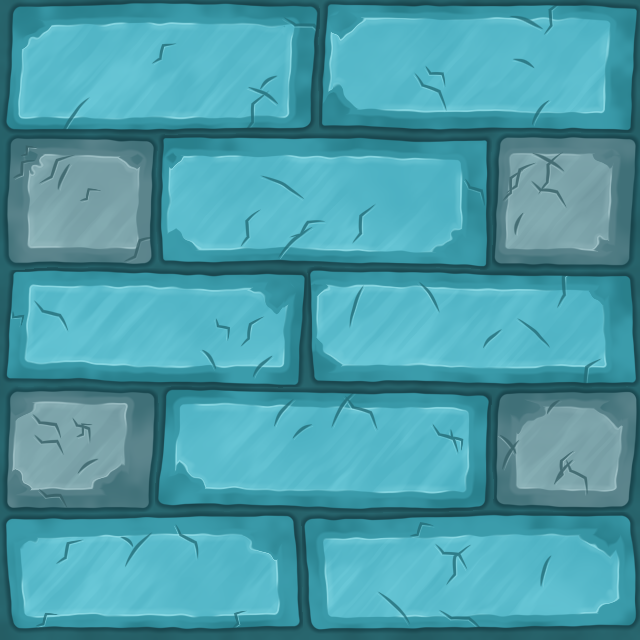
Reproduce this texture procedurally as a three.js fragment shader.

```glsl
// Hand-painted brick wall: five rows alternate two long teal bricks with a teal
// brick between two grey ones. Each brick is a skewed rounded box holding a chipped
// inner face, a chalky rim, diagonal brush strokes and hashed zigzag cracks.
varying vec2 vUv;

const float EDGE = 0.0013;       // softness of painted edges
const float HALF_JOINT = 0.0085; // half the mortar width

float hash(vec2 p) {
  vec3 q = fract(vec3(p.xyx) * 0.1031);
  q += dot(q, q.yzx + 33.33);
  return fract((q.x + q.y) * q.z);
}

float noise(vec2 p) {
  vec2 i = floor(p), f = fract(p);
  f = f * f * (3.0 - 2.0 * f);
  return mix(mix(hash(i), hash(i + vec2(1, 0)), f.x),
             mix(hash(i + vec2(0, 1)), hash(i + vec2(1, 1)), f.x), f.y);
}

float fbm(vec2 p) {
  return 0.55 * noise(p) + 0.3 * noise(p * 2.1 + 7.0) + 0.15 * noise(p * 4.3 + 19.0);
}

float fillMask(float d) { return 1.0 - smoothstep(-EDGE, EDGE, d); }

float sdBox(vec2 p, vec2 halfSize, float r) {
  vec2 d = abs(p) - halfSize + r;
  return length(max(d, 0.0)) + min(max(d.x, d.y), 0.0) - r;
}

// Lower edge of a row, with slightly uneven heights
float rowEdge(float i) {
  float sag = smoothstep(1.5, 3.0, i) * (1.0 - smoothstep(3.0, 5.0, i));
  return i * 0.2 - 0.019 * sag + 0.011 * (1.0 - step(0.5, i));
}

// Distance to the inner face, bitten by angular chips at its corners
float faceDistance(vec2 q, vec2 halfSize, float seed) {
  float d = sdBox(q + 0.004 * (noise(q * 45.0 + seed) - 0.5), halfSize, 0.006);
  for (int k = 0; k < 3; k++) {
    vec2 s = vec2(seed, float(k) + 40.0);
    vec2 corner = sign(vec2(hash(s), hash(s + 3.7)) - 0.5) * halfSize;
    vec2 v = q - corner * vec2(0.92 + 0.1 * hash(s + 5.0), 1.0);
    float radius = step(0.35, hash(s + 8.0)) * mix(0.012, 0.034, hash(s + 9.0));
    float bite = abs(v.x) * 0.7 + abs(v.y) * 0.8 + 0.014 * (noise(q * 75.0 + seed) - 0.5);
    d = max(d, radius - bite);
  }
  return d;
}

// Tapered zigzag scratches: x is the dark groove, y its lit lip
vec2 cracks(vec2 q, vec2 halfSize, float seed) {
  vec2 mask = vec2(0.0);
  for (int k = 0; k < 6; k++) {
    vec2 s = vec2(seed, float(k) + 70.0);
    vec2 at = (vec2(hash(s), hash(s + 2.3)) * 2.0 - 1.0) * halfSize * vec2(0.95, 0.85);
    float angle = hash(s + 4.1) < 0.6 ? mix(0.6, 1.3, hash(s + 5.0)) : mix(-1.0, -0.3, hash(s + 5.0));
    float size = mix(0.014, 0.042, hash(s + 6.0));
    vec2 along = vec2(cos(angle), sin(angle));
    vec2 l = vec2(dot(q - at, along), dot(q - at, vec2(-along.y, along.x)));
    float t = l.x / size;
    float zig = step(0.5, hash(s + 7.0));
    l.y += zig * 0.02 * (abs(fract(t * 0.75 + 0.3) - 0.5) - 0.25) + 0.004 * t * t;
    float width = 0.0026 * max(1.0 - t * t, 0.0);
    float inside = 1.0 - smoothstep(0.85, 1.0, abs(t));
    float groove = fillMask(abs(l.y) - width) * inside;
    float lip = fillMask(abs(l.y + 0.0035) - width * 0.35) * inside;
    mask = max(mask, vec2(groove, lip * noise(q * 60.0 + seed)));
  }
  return mask;
}

// Brush strokes leaning to the right
float strokes(vec2 p) {
  vec2 along = normalize(vec2(0.75, 0.85));
  vec2 s = vec2(dot(p, along), dot(p, vec2(-along.y, along.x)));
  float broad = smoothstep(0.4, 0.65, noise(s * vec2(10.0, 55.0)));
  float fine = smoothstep(0.45, 0.75, noise(s * vec2(14.0, 150.0) + 31.0));
  return 0.6 * broad + 0.4 * fine;
}

void main() {
  // Wavering hand-drawn coordinates
  vec2 p = vUv + 0.006 * (vec2(noise(vUv * 9.0), noise(vUv * 9.0 + 50.0)) - 0.5)
               + 0.0025 * (vec2(noise(vUv * 48.0), noise(vUv * 48.0 + 90.0)) - 0.5);

  // Row, column and bounds of the brick
  float row = 0.0;
  for (int i = 1; i < 5; i++) row += step(rowEdge(float(i)), p.y);
  float three = mod(row, 2.0);
  float split = mix(0.473 + 0.0016 * row * row, 0.246, three);
  float col = step(split, p.x) + three * step(0.769, p.x);
  float last = 1.0 + three;
  vec2 lo = vec2(col < 0.5 ? 0.007 : (col < 1.5 ? split : 0.769), rowEdge(row));
  vec2 hi = vec2(col > last - 0.5 ? 0.998 : (col < 0.5 ? split : 0.769), rowEdge(row + 1.0));
  float seed = row * 3.0 + col + 11.0;
  float grey = three * step(0.5, abs(col - 1.0));

  // Skewed brick and its inset face
  vec2 halfSize = (hi - lo) * 0.5 - HALF_JOINT;
  vec2 q = p - (lo + hi) * 0.5;
  q += q.yx * (vec2(hash(vec2(seed, 1.0)), hash(vec2(seed, 2.0))) - 0.5) * vec2(0.12, 0.045);
  float brick = sdBox(q, halfSize, mix(0.004, 0.014, hash(vec2(seed, 3.0))));
  vec2 shift = (vec2(hash(vec2(seed, 4.0)), hash(vec2(seed, 5.0))) - vec2(0.75, 0.55)) * vec2(0.024, 0.012);
  vec2 faceHalf = halfSize - vec2(0.026, 0.024);
  float face = faceDistance(q - shift, faceHalf, seed);

  // Palette
  vec3 bevelDark = mix(vec3(0.16, 0.50, 0.55), vec3(0.25, 0.44, 0.47), grey);
  vec3 bevelLight = mix(vec3(0.23, 0.61, 0.67), vec3(0.36, 0.52, 0.55), grey);
  vec3 faceDark = mix(vec3(0.27, 0.67, 0.74), vec3(0.43, 0.58, 0.61), grey);
  vec3 faceLight = mix(vec3(0.42, 0.79, 0.85), vec3(0.54, 0.70, 0.72), grey);
  vec3 chalk = mix(vec3(0.57, 0.87, 0.91), vec3(0.64, 0.77, 0.79), grey);

  // Bevel, face and rim
  float wash = fbm(p * 13.0);
  float lowLight = 0.5 - 0.25 * q.x / halfSize.x - 0.3 * q.y / halfSize.y;
  vec3 paint = mix(bevelDark, bevelLight, smoothstep(0.25, 0.75, wash));
  paint = mix(paint, bevelLight, 0.75 * (1.0 - smoothstep(0.007, 0.012, face + 0.008 * (wash - 0.5))));
  float tone = 0.35 * lowLight + 0.4 * wash + 0.38 * strokes(p) * smoothstep(0.25, 0.6, fbm(p * 7.0 + 4.0));
  paint = mix(paint, mix(faceDark, faceLight, clamp(tone, 0.0, 1.0)), fillMask(face));
  float rim = fillMask(abs(face) - 0.0012) + 0.3 * (1.0 - smoothstep(0.0, 0.008, abs(face + 0.004)));
  paint = mix(paint, chalk, clamp(rim, 0.0, 1.0) * smoothstep(0.2, 0.7, noise(p * 28.0)) * 0.85);

  // Cracks and mortar
  vec2 crack = cracks(q, halfSize, seed);
  paint = mix(paint, chalk, crack.y * 0.9);
  paint = mix(paint, bevelDark * 0.85, crack.x * 0.8);
  vec3 mortar = mix(vec3(0.10, 0.28, 0.31), vec3(0.15, 0.38, 0.41), smoothstep(0.001, 0.010, brick));
  mortar *= 0.9 + 0.2 * fbm(p * 20.0);
  gl_FragColor = vec4(mix(mortar, paint, fillMask(brick)), 1.0);
}
```
